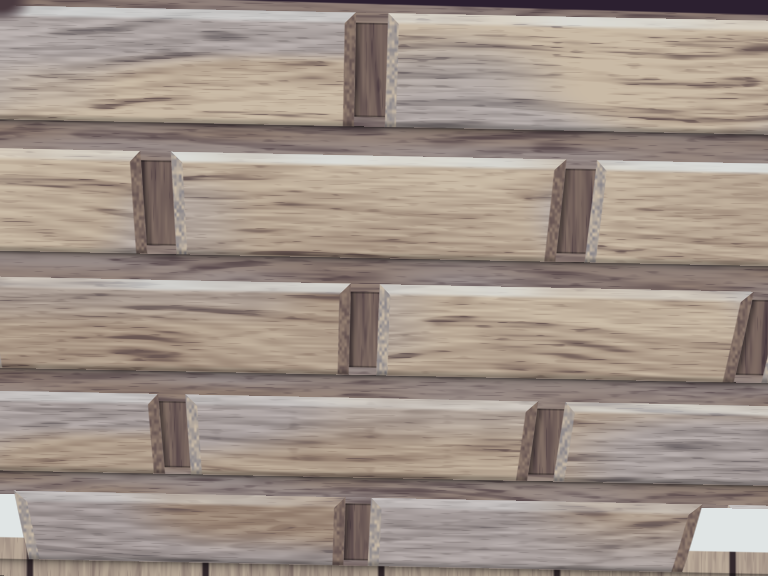
Give the GLSL for this texture, as a Shadertoy shader.

```glsl
#define TILT 0.02          // fall of the rows to the right
#define ROW_TOP 0.009      // top of the first row
#define ROW_STEP 0.2605    // height of the first row
#define ROW_SHRINK 0.0125  // foreshortening per row
#define PITCH 0.78         // block spacing in the first row
#define PITCH_SHRINK 0.04
#define FACE 0.79          // share of a row taken by the block
#define GAP 0.036          // half gap, in block spacings
#define END_BEVEL 0.019
#define TOP_BEVEL 0.019
#define LAST_ROW 4.0

const vec3 PALE_WOOD = vec3(0.79, 0.73, 0.65);
const vec3 BROWN_WOOD = vec3(0.59, 0.51, 0.45);
const vec3 BACK_WOOD = vec3(0.50, 0.43, 0.41);
const vec3 DARK_WOOD = vec3(0.29, 0.23, 0.25);
const vec3 GREY_SHEEN = vec3(0.63, 0.61, 0.63);
const vec3 BRIGHT = vec3(0.86, 0.88, 0.88);

float hash(vec2 p) {
    return fract(sin(dot(p, vec2(127.1, 311.7))) * 43758.5453);
}

float noise(vec2 p) {
    vec2 i = floor(p), f = fract(p);
    f = f * f * (3.0 - 2.0 * f);
    return mix(mix(hash(i), hash(i + vec2(1, 0)), f.x),
               mix(hash(i + vec2(0, 1)), hash(i + vec2(1, 1)), f.x), f.y);
}

// Growth rings and fibres along x; 0 is pale, 1 is dark
float grain(vec2 p, float seed) {
    p += seed * vec2(17.3, 9.1);
    float bend = noise(p * vec2(2.5, 8.0));
    float rings = 0.5 + 0.5 * sin(p.y * 230.0 + bend * 22.0);
    float fibre = noise(p * vec2(22.0, 260.0));
    float pore = smoothstep(0.68, 0.9, noise(p * vec2(30.0, 330.0) + 7.0));
    float streak = smoothstep(0.58, 0.85, noise(p * vec2(6.0, 80.0) + bend * 4.0));
    return 0.4 * rings * noise(p * vec2(4.0, 20.0) + 5.0)
         + 0.4 * fibre + 0.15 * bend + 0.4 * streak + 0.25 * pore;
}

// Bevelled block; edge holds the distances to end, top and bottom
vec3 blockColor(vec2 p, vec3 edge, float side, float seed, float row, float px) {
    float g = grain(p, seed);
    float broad = noise(p * vec2(3.0, 9.0) + seed * 3.0) - 0.5;
    float age = 0.14 * (row - 1.2) + 0.35 * (hash(vec2(seed, 3.0)) - 0.5) + 0.5 * broad;
    vec3 col = mix(PALE_WOOD, BROWN_WOOD, clamp(g * 1.1 + age, 0.0, 1.15));
    col = mix(col, DARK_WOOD, 0.55 * smoothstep(0.62, 1.15, g));
    float sheen = smoothstep(0.4, 0.7, noise(p * vec2(2.5, 8.0) + seed));
    col = mix(col, GREY_SHEEN * (1.15 - 0.4 * g), 0.7 * sheen);

    float topShine = 0.35 + 0.65 * noise(vec2(p.x * 7.0, seed));
    vec3 topCol = mix(col * 1.06, BRIGHT, topShine * (1.0 - 0.13 * row));
    float rough = noise(p * vec2(230.0, 150.0));
    vec3 endCol = side > 0.0 ? mix(GREY_SHEEN * 0.85, PALE_WOOD, rough)
                             : mix(DARK_WOOD, BROWN_WOOD, 0.35 + 0.6 * rough);

    float top = edge.y / TOP_BEVEL, end = edge.x / END_BEVEL;
    col = mix(col, topCol, 1.0 - smoothstep(0.7, 1.15, top));
    float aa = px / END_BEVEL;
    float mitre = smoothstep(-aa, aa, top - end);
    col = mix(col, endCol, mitre * (1.0 - smoothstep(1.0 - aa, 1.0 + aa, end)));
    return col * mix(0.75, 1.0, smoothstep(0.002, 0.012, edge.z));
}

void mainImage(out vec4 fragColor, in vec2 fragCoord) {
    float px = 1.0 / iResolution.y;
    vec2 p = fragCoord * px;
    p.y = 1.0 - p.y;
    vec2 q = vec2(p.x, p.y - TILT * p.x);

    // Foreshortened row and staggered block coordinates
    float root = sqrt(max(ROW_STEP * ROW_STEP - 4.0 * ROW_SHRINK * (q.y - ROW_TOP), 0.001));
    float v = (ROW_STEP - root) / (2.0 * ROW_SHRINK);
    float row = floor(v), f = v - row;
    float pitch = PITCH - PITCH_SHRINK * v;
    float u = (p.x - 0.646 + 0.006 * v) / pitch + 0.5 * mod(row, 2.0);
    float fromGap = u - round(u);
    float seed = hash(vec2(floor(u), row)) * 9.0;
    vec3 edge = vec3((abs(fromGap) - GAP) * pitch, f * root, (FACE - f) * root);

    // Backing board with the shadow under each block
    float backTone = hash(vec2(row, 8.0));
    float backGrain = grain(q, row + 2.0);
    vec3 col = mix(BACK_WOOD, BROWN_WOOD, 0.3 + 0.7 * backTone);
    col = mix(col, GREY_SHEEN, 0.6 * noise(q * vec2(5.0, 40.0)));
    col = mix(col, DARK_WOOD, 0.75 * smoothstep(0.15, 1.1, backGrain));
    col *= 1.0 - 0.55 * exp(-max(-edge.z, 0.0) / 0.005) * step(edge.z, 0.0);

    // Upright slip in the gap
    vec3 slip = mix(BROWN_WOOD, DARK_WOOD, 0.2 + 0.7 * grain(q.yx, row));
    slip *= 0.65 + 0.35 * smoothstep(0.0, 0.015, (fromGap + GAP) * pitch);
    float slipEdge = min(f - 0.07, 0.72 - f) * root;
    float slipMask = smoothstep(-px, px, slipEdge) * smoothstep(px, -px, edge.x);
    col = mix(col, slip, slipMask);
    col *= 1.0 - 0.4 * slipMask * smoothstep(0.004, 0.0, slipEdge);

    // Blocks
    float inside = min(edge.x, min(edge.y, edge.z));
    vec3 block = blockColor(q, edge, fromGap, seed, row, px);
    col = mix(col, block, smoothstep(-px, px, inside));

    // Pale strip and deck boards past the panel
    float seam = abs(fract((p.x - 0.052) / 0.305 + 0.5) - 0.5) * 0.305;
    vec3 deck = mix(PALE_WOOD, BACK_WOOD, 0.1 + 0.7 * grain(p.yx, 4.0));
    deck = mix(DARK_WOOD * 0.7, deck, smoothstep(0.003, 0.008, seam));
    float deckTop = smoothstep(-px, px, (v - LAST_ROW - 0.53) * root);
    vec3 ground = mix(BRIGHT * 1.02, deck, deckTop);
    float pastEnd = smoothstep(-px, px, (abs(u) - 1.0 + GAP) * pitch) * step(LAST_ROW + 0.04, v);
    float below = smoothstep(-px, px, (v - LAST_ROW - FACE) * root);
    ground *= 1.0 - 0.45 * below * exp(-max(-edge.z, 0.0) / 0.008);
    col = mix(col, ground, max(pastEnd, below));

    // Dark rail above and soft shade in the corner
    float rail = 0.028 * (p.x - 0.4) - p.y;
    col = mix(col, DARK_WOOD * vec3(0.6, 0.55, 0.75), smoothstep(-px, px, rail));
    col = mix(col, DARK_WOOD, smoothstep(0.065, 0.02, length(p * vec2(1.0, 1.4))));
    fragColor = vec4(col, 1.0);
}
```
